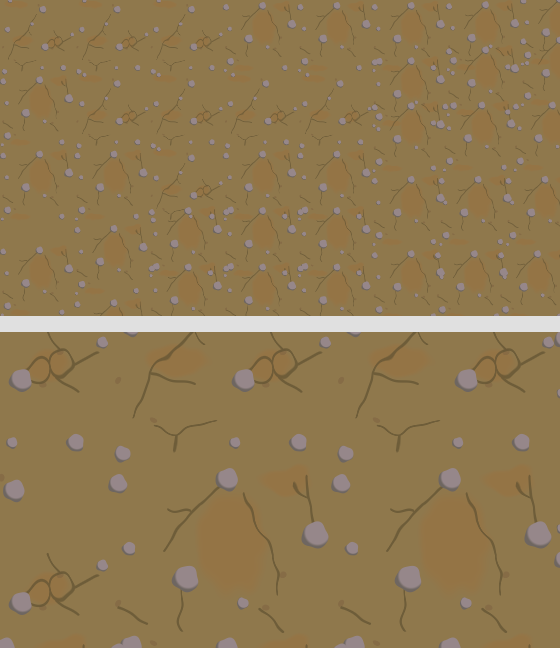
Top, the full canvas; bottom, a detail of the centre.
This texture is drawn by a Shadertoy shader. Its source:

```glsl
// Dry ochre ground tiled with grey stones, orange stains and thin cracks.
#define TILES_DOWN 4.252
#define CRACK_HALF_WIDTH 0.0055
#define CRACK_WOBBLE 0.045
#define STAIN_STRENGTH 0.55
#define DOT_COUNT 5
#define SLIDE_UP 0.66
#define GROUND vec3(0.56, 0.47, 0.30)
#define STAIN vec3(0.60, 0.445, 0.25)
#define CRACK vec3(0.39, 0.33, 0.20)
#define STONE vec3(0.59, 0.53, 0.54)
#define STONE_SHADE vec3(0.43, 0.40, 0.38)
#define DOT vec3(0.49, 0.38, 0.25)

// Stones: centre and radius. Local y points down.
const vec3 DOME_STONES[9] = vec3[9](
    vec3(.53, .08, .050), vec3(.345, .525, .058), vec3(.925, .33, .059),
    vec3(.10, .83, .049), vec3(.60, .635, .026), vec3(.04, .10, .042),
    vec3(.09, .39, .030), vec3(.83, .915, .038), vec3(.03, .95, .022));
const vec3 RING_STONES[9] = vec3[9](
    vec3(.575, .13, .048), vec3(.605, .635, .050), vec3(.97, .466, .026),
    vec3(.10, .40, .038), vec3(.06, .965, .036), vec3(.135, .01, .029),
    vec3(.85, .915, .039), vec3(.565, .915, .025), vec3(.43, .325, .025));

// Cracks: both ends of each segment.
const vec4 DOME_CRACKS[11] = vec4[11](
    vec4(.60, .13, .65, .27), vec4(.65, .27, .734, .434),
    vec4(.734, .434, .754, .60), vec4(.504, .10, .406, .185),
    vec4(.406, .185, .24, .40), vec4(.36, .23, .25, .20),
    vec4(.33, .565, .32, .76), vec4(.905, .07, .915, .28),
    vec4(.67, .66, .77, .77), vec4(.045, .66, .16, .72),
    vec4(.84, .10, .905, .15));
const vec4 RING_CRACKS[11] = vec4[11](
    vec4(.50, .20, .373, .417), vec4(.373, .417, .176, .614),
    vec4(.176, .614, .10, .80), vec4(.176, .614, .38, .65),
    vec4(.84, .57, .95, .51), vec4(.76, .62, .87, .70),
    vec4(.196, .843, .32, .876), vec4(.32, .876, .47, .81),
    vec4(.32, .876, .31, .96), vec4(.76, .50, .72, .43),
    vec4(.373, .417, .44, .48));

// Stains: centre and radii.
const vec4 DOME_STAINS[3] = vec4[3](
    vec4(.55, .36, .16, .25), vec4(.80, .08, .13, .06), vec4(.27, .92, .13, .05));
const vec4 RING_STAINS[3] = vec4[3](
    vec4(.30, .55, .15, .07), vec4(.72, .57, .11, .07), vec4(.22, .05, .15, .06));

float hash(vec2 p) {
    return fract(sin(dot(p, vec2(127.1, 311.7))) * 43758.5453);
}

float noise(vec2 p) {
    vec2 i = floor(p), f = fract(p);
    f = f * f * (3.0 - 2.0 * f);
    return mix(mix(hash(i), hash(i + vec2(1, 0)), f.x),
               mix(hash(i + vec2(0, 1)), hash(i + vec2(1, 1)), f.x), f.y);
}

float segmentDistance(vec2 p, vec2 a, vec2 b) {
    vec2 ab = b - a;
    return length(p - a - ab * clamp(dot(p - a, ab) / dot(ab, ab), 0.0, 1.0));
}

float cover(float d, float px) {
    return clamp(0.5 - d / px, 0.0, 1.0);
}

// The ring motif fills a short run of columns in the upper rows.
bool isRingCell(vec2 cell) {
    float row = cell.y;
    if (row < 0.0 || row > 2.0) return false;
    float middle = row == 0.0 ? 1.0 : row == 1.0 ? 2.5 : 2.0;
    float reach = row == 0.0 ? 1.0 : row == 1.0 ? 1.5 : 0.0;
    return abs(cell.x - middle) <= reach;
}

// Tiles slip off the grid toward the right and the bottom.
vec2 slip(vec2 cell) {
    float low = max(cell.y - 2.0, 0.0);
    if (cell.x >= 5.0)
        return vec2(-0.05 * (cell.x - 5.0) * max(cell.y - 1.0, 0.0),
                    -SLIDE_UP * smoothstep(0.0, 2.0, cell.y + 0.3 * (cell.x - 5.5)));
    if (cell.x >= 2.0) return vec2(0.0, -0.24 * low);
    return vec2(0.0, cell.x == 0.0 ? 0.29 * min(low, 1.0) : 0.0);
}

void mainImage(out vec4 fragColor, in vec2 fragCoord) {
    float px = TILES_DOWN / iResolution.y;
    vec2 p = vec2(fragCoord.x, iResolution.y - fragCoord.y) * px;
    float stain = 0.0, crack = 0.0, dots = 0.0;
    vec4 stone = vec4(0.0);
    for (int k = 0; k < 9; k++) {
        vec2 cell = floor(p) + vec2(k % 3 - 1, k / 3 - 1);
        vec2 q = p - cell - slip(cell);
        if (any(greaterThan(abs(q - 0.5), vec2(0.65)))) continue;
        bool ring = isRingCell(cell);
        vec2 warp = vec2(noise(q * 14.0 + 20.0), noise(q * 14.0 + 50.0)) - 0.5;
        vec2 w = q + CRACK_WOBBLE * warp;
        for (int i = 0; i < 3; i++) {
            vec4 s = ring ? RING_STAINS[i] : DOME_STAINS[i];
            float edge = length((w - s.xy) / s.zw);
            stain = max(stain, 1.0 - smoothstep(0.75, 1.1, edge));
        }
        float d = 1.0;
        for (int i = 0; i < 11; i++) {
            vec4 c = ring ? RING_CRACKS[i] : DOME_CRACKS[i];
            d = min(d, segmentDistance(w, c.xy, c.zw));
        }
        if (ring) d = min(d, min(abs(length(w - vec2(.67, .59)) - 0.055),
                                 abs(length(w - vec2(.78, .56)) - 0.06)));
        crack = max(crack, cover(d - CRACK_HALF_WIDTH, px));
        for (int i = 0; i < DOT_COUNT; i++) {
            vec2 at = vec2(hash(vec2(i, 3)), hash(vec2(i, 8)));
            dots = max(dots, cover(length(w - at) - 0.016, px));
        }
        // Uneven round stones, shaded at the lower left.
        for (int i = 0; i < 9; i++) {
            vec3 s = ring ? RING_STONES[i] : DOME_STONES[i];
            vec2 v = (q - s.xy) / s.z;
            float turn = atan(v.y, v.x) + 6.283 * hash(vec2(i, 1));
            float r = length(v) - 0.07 * sin(3.0 * turn) - 0.04 * sin(5.0 * turn);
            float shade = smoothstep(0.85, 1.1, length(v - vec2(0.18, -0.24)));
            stone = mix(stone, vec4(mix(STONE, STONE_SHADE, shade), 1.0), cover((r - 1.0) * s.z, px));
        }
    }
    vec3 color = mix(GROUND, STAIN, STAIN_STRENGTH * stain);
    color = mix(color, DOT, 0.5 * dots);
    color = mix(color, CRACK, 0.75 * crack);
    fragColor = vec4(color * (1.0 - stone.a) + stone.rgb, 1.0);
}
```
